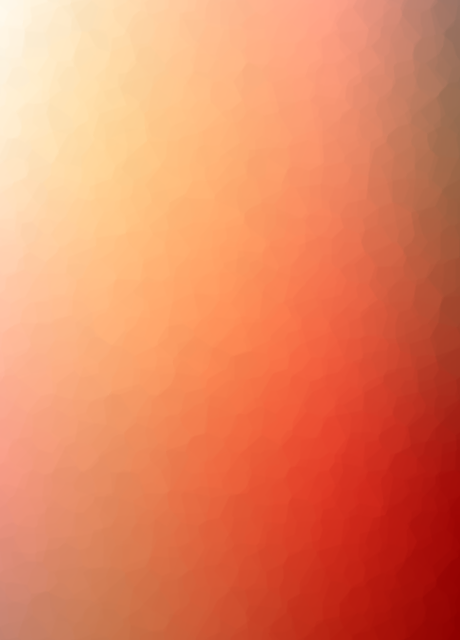
This background is drawn by a Shadertoy shader. Its source:

```glsl
// Draws a warm cream-to-crimson mesh gradient broken into faint angular facets.

// Two pseudo-random values in 0..1 for a lattice cell.
vec2 hash2(vec2 cell) {
    vec2 q = vec2(dot(cell, vec2(127.1, 311.7)), dot(cell, vec2(269.5, 183.3)));
    return fract(sin(q) * 43758.5);
}

vec3 rgb(float r, float g, float b) {
    return vec3(r, g, b) / 255.0;
}

// Catmull-Rom curve through five evenly spaced colours.
vec3 ramp(float t, vec3 stops[5]) {
    float s = clamp(t, 0.0, 1.0) * 4.0;
    int i = int(min(floor(s), 3.0));
    float f = s - float(i);
    vec3 b = stops[i];
    vec3 c = stops[i + 1];
    vec3 a = i > 0 ? stops[max(i - 1, 0)] : 2.0 * b - c;
    vec3 d = i < 3 ? stops[min(i + 2, 4)] : 2.0 * c - b;
    return b + 0.5 * f * (c - a + f * (2.0 * a - 5.0 * b + 4.0 * c - d
        + f * (3.0 * (b - c) + d - a)));
}

// Smooth colour field: five horizontal ramps joined vertically.
vec3 warmField(vec2 uv) {
    vec3 bottom = ramp(uv.x, vec3[5](rgb(195.0, 130.0, 112.0), rgb(200.0, 115.0, 75.0),
        rgb(202.0, 76.0, 45.0), rgb(180.0, 28.0, 14.0), rgb(140.0, 0.0, 0.0)));
    vec3 lower = ramp(uv.x, vec3[5](rgb(244.0, 153.0, 132.0), rgb(232.0, 138.0, 94.0),
        rgb(235.0, 98.0, 60.0), rgb(218.0, 52.0, 34.0), rgb(160.0, 12.0, 8.0)));
    vec3 middle = ramp(uv.x, vec3[5](rgb(255.0, 192.0, 162.0), rgb(254.0, 176.0, 120.0),
        rgb(252.0, 142.0, 88.0), rgb(236.0, 98.0, 66.0), rgb(162.0, 66.0, 42.0)));
    vec3 upper = ramp(uv.x, vec3[5](rgb(255.0, 232.0, 202.0), rgb(254.0, 208.0, 147.0),
        rgb(254.0, 174.0, 116.0), rgb(238.0, 136.0, 100.0), rgb(152.0, 102.0, 72.0)));
    vec3 top = ramp(uv.x, vec3[5](rgb(255.0, 250.0, 238.0), rgb(254.0, 222.0, 180.0),
        rgb(254.0, 186.0, 146.0), rgb(249.0, 158.0, 134.0), rgb(152.0, 114.0, 100.0)));
    return ramp(uv.y, vec3[5](bottom, lower, middle, upper, top));
}

// Cellular facets: xy = offset to the facet seed, z = facet tint in -1..1.
vec3 facet(vec2 p, float seed, float edgeWidth) {
    vec2 home = floor(p);
    vec3 near = vec3(0.0);
    vec3 next = vec3(0.0);
    float nearDist = 100.0;
    float nextDist = 100.0;
    for (int y = -2; y <= 2; y++) {
        for (int x = -2; x <= 2; x++) {
            vec2 cell = home + vec2(x, y);
            vec2 offset = cell + hash2(cell + seed) - p;
            float tint = 2.0 * hash2(cell + seed + 57.0).x - 1.0;
            float dist = dot(offset, offset);
            if (dist < nearDist) {
                next = near;
                nextDist = nearDist;
                near = vec3(offset, tint);
                nearDist = dist;
            } else if (dist < nextDist) {
                next = vec3(offset, tint);
                nextDist = dist;
            }
        }
    }
    // Blend across the shared border to smooth the facet edge.
    float gap = max(length(next.xy - near.xy), 0.001);
    float border = 0.5 * (nextDist - nearDist) / gap;
    return mix(next, near, 0.5 + 0.5 * smoothstep(0.0, edgeWidth, border));
}

void mainImage(out vec4 fragColor, in vec2 fragCoord) {
    const float FACETS_ACROSS = 19.0;
    const float FLATNESS = 0.35;
    const float TINT_STRENGTH = 0.006;

    vec2 uv = fragCoord / iResolution.xy;
    vec2 aspect = vec2(1.0, iResolution.y / iResolution.x);
    vec2 p = uv * aspect * FACETS_ACROSS;
    float pixel = FACETS_ACROSS / iResolution.x;

    // Two overlapping facet layers cut each other into sharp shards.
    vec3 coarse = facet(p, 3.0, pixel);
    vec3 fine = facet(p * 1.25 + 8.3, 41.0, pixel * 1.25);
    vec2 shift = FLATNESS * (coarse.xy + fine.xy / 1.25) / (FACETS_ACROSS * aspect);

    vec3 color = warmField(uv + shift);
    color *= 1.0 + TINT_STRENGTH * (coarse.z + fine.z);
    fragColor = vec4(clamp(color, 0.0, 1.0), 1.0);
}
```
